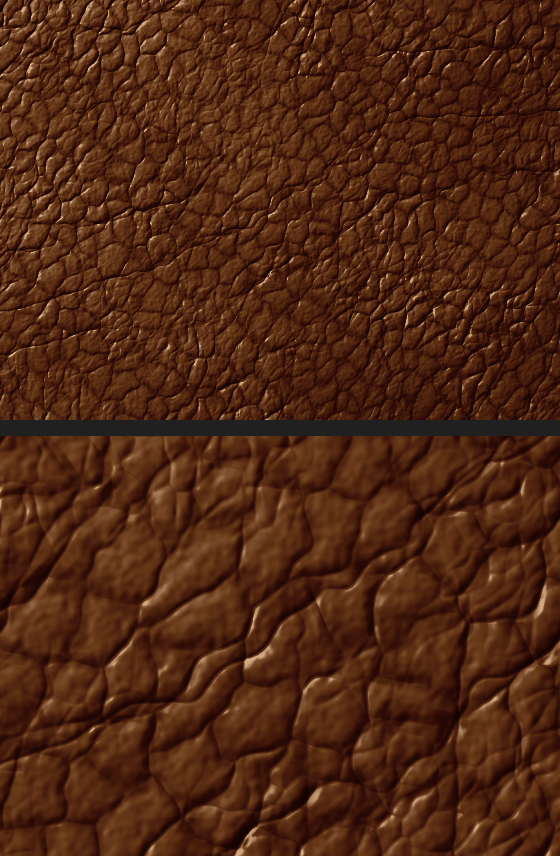
Top: the whole. Bottom: its middle third, enlarged.
Give the GLSL for this texture, as a WebGL 1 fragment shader.

```glsl
precision highp float;

uniform vec2 u_resolution;

const vec2 TO_LIGHT = vec2(-0.80, 0.60);

vec2 hash2(vec2 p) {
  vec3 q = fract(p.xyx * vec3(0.1031, 0.1030, 0.0973));
  q += dot(q, q.yzx + 33.33);
  return fract((q.xx + q.yz) * q.zy);
}

float noise(vec2 p) {
  vec2 cell = floor(p);
  vec2 f = fract(p);
  f = f * f * (3.0 - 2.0 * f);
  float low = mix(hash2(cell).x, hash2(cell + vec2(1.0, 0.0)).x, f.x);
  float high = mix(hash2(cell + vec2(0.0, 1.0)).x, hash2(cell + 1.0).x, f.x);
  return mix(low, high, f.y);
}

vec2 noise2(vec2 p) {
  return vec2(noise(p), noise(p + 37.4)) - 0.5;
}

// Coordinates along and across a direction
vec2 turn(vec2 p, float angle) {
  float c = cos(angle);
  float s = sin(angle);
  return vec2(c * p.x + s * p.y, c * p.y - s * p.x);
}

// Rounded cell: 0 in the groove, 1 on the plateau
float pillow(vec2 p, float bevel) {
  vec2 cell = floor(p);
  float nearest = 9.0;
  float second = 9.0;
  for (int j = -1; j <= 1; j++) {
    for (int i = -1; i <= 1; i++) {
      vec2 id = cell + vec2(float(i), float(j));
      float d = length(id + 0.06 + 0.88 * hash2(id) - p);
      second = min(second, max(nearest, d));
      nearest = min(nearest, d);
    }
  }
  float rise = 1.0 - min((second - nearest) / bevel, 1.0);
  return 1.0 - rise * rise - 0.4 * nearest * nearest;
}

// Long wandering folds, faded in and out along their length
float fold(vec2 p, float angle, float density, float width) {
  vec2 q = turn(p, angle);
  float wander = 1.5 * noise(q * vec2(1.8, 2.6)) + 0.3 * noise(p * 13.0) + 0.1 * noise(p * 40.0);
  float line = abs(fract(q.y * density + wander) - 0.5) / density;
  float strength = smoothstep(0.25, 0.65, noise(q * vec2(2.2, 7.0) + 11.0));
  return strength * exp(-line / width);
}

float folds(vec2 p) {
  float slanted = fold(p, 0.33, 5.5, 0.007);
  float steep = fold(p + 5.0, 1.16, 7.0, 0.006);
  return slanted + steep * mix(0.5, 0.9, smoothstep(0.5, 1.2, p.x));
}

// Stretched lattice with ragged cell borders
vec2 grainSpace(vec2 p) {
  vec2 warped = p + 0.045 * noise2(p * 5.0) + 0.020 * noise2(p * 24.0);
  warped += 0.009 * noise2(p * 62.0 + 9.0);
  return turn(warped, 1.0) * vec2(0.80, 1.15);
}

float largeCells(vec2 p) {
  return pillow(grainSpace(p) * 20.0, 0.75);
}

float height(vec2 p) {
  float depth = mix(0.005, 0.0135, noise(p * 8.0 + 3.0));
  float small = pillow(grainSpace(p + 0.31) * 36.0 + 19.0, 0.8);
  float smallDepth = 0.0045 * smoothstep(0.2, 0.8, noise(p * 11.0 + 23.0));
  float lumps = 0.004 * noise(p * 48.0 + 5.0);
  float pores = 0.0028 * noise(p * 120.0) + 0.0022 * noise(p * 190.0 + 7.0);
  return depth * largeCells(p) + smallDepth * small + lumps + pores - 0.008 * folds(p);
}

// Slope of the surface towards the light
float facing(vec2 p) {
  float e = 0.0022;
  float h = height(p);
  vec2 slope = vec2(height(p + vec2(e, 0.0)), height(p + vec2(0.0, e))) - h;
  return -dot(slope / e, TO_LIGHT);
}

vec3 leather(float tone) {
  vec3 color = mix(vec3(0.07, 0.012, 0.005), vec3(0.17, 0.04, 0.02), clamp(tone / 0.17, 0.0, 1.0));
  color = mix(color, vec3(0.25, 0.09, 0.04), clamp((tone - 0.17) / 0.08, 0.0, 1.0));
  color = mix(color, vec3(0.32, 0.15, 0.06), clamp((tone - 0.25) / 0.07, 0.0, 1.0));
  color = mix(color, vec3(0.41, 0.23, 0.10), clamp((tone - 0.32) / 0.09, 0.0, 1.0));
  color = mix(color, vec3(0.53, 0.36, 0.23), clamp((tone - 0.41) / 0.12, 0.0, 1.0));
  return mix(color, vec3(0.82, 0.66, 0.50), clamp((tone - 0.53) / 0.25, 0.0, 1.0));
}

void main() {
  vec2 p = gl_FragCoord.xy / u_resolution.y;
  float lit = facing(p);
  float groove = 1.0 - smoothstep(0.0, 0.7, largeCells(p));

  // Broad light fades towards the right and the lower edge
  float falloff = 1.12 - 0.24 * smoothstep(0.2, 1.33, p.x) - 0.12 * smoothstep(0.5, 0.0, p.y);
  falloff += 0.22 * (noise(p * 5.0 + 71.0) - 0.5);
  float sparkle = smoothstep(0.4, 0.8, noise(p * 90.0 + 51.0));
  float glint = smoothstep(0.75, 1.7, lit) * (0.06 + 0.32 * sparkle);

  float shade = 0.352 + 0.145 * clamp(lit, -1.6, 1.3);
  shade -= 0.09 * groove + 0.08 * min(folds(p), 1.0);
  gl_FragColor = vec4(leather(shade * falloff + glint * falloff), 1.0);
}
```
